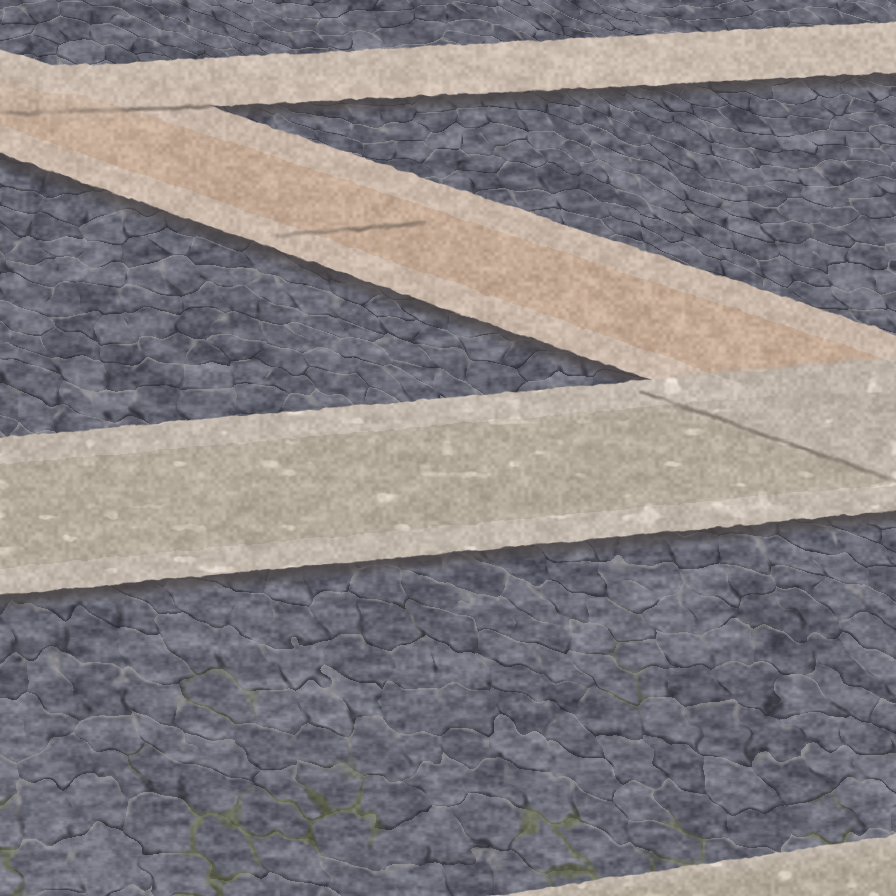
A WebGL 2 fragment shader for this texture:

```glsl
#version 300 es
precision highp float;
uniform vec2 u_resolution;
out vec4 fragColor;

#define HORIZON 2.2
#define SETT_DENSITY vec2(35.0, 92.0)
#define ROW_TILT 0.17
#define JOINT_WIDTH 0.17
#define EDGE_ROUGHNESS 0.005
#define GRAIN 0.10
#define SETT_COLOR vec3(0.405, 0.41, 0.455)
#define DARK_COLOR vec3(0.19, 0.19, 0.22)
#define GROUT_COLOR vec3(0.60, 0.59, 0.59)
#define WARM_SLAB vec3(0.765, 0.665, 0.585)
#define GREY_SLAB vec3(0.70, 0.665, 0.61)
#define PALE_SLAB vec3(0.78, 0.735, 0.70)

float hash(vec2 p) {
  vec3 q = fract(vec3(p.xyx) * 0.1031);
  q += dot(q, q.yzx + 33.33);
  return fract((q.x + q.y) * q.z);
}

float noise(vec2 p) {
  vec2 i = floor(p), f = fract(p);
  f = f * f * (3.0 - 2.0 * f);
  return mix(mix(hash(i), hash(i + vec2(1, 0)), f.x),
             mix(hash(i + vec2(0, 1)), hash(i + vec2(1, 1)), f.x), f.y);
}

float fbm(vec2 p) {
  float sum = 0.0, amp = 0.53;
  for (int i = 0; i < 4; i++) {
    sum += amp * noise(p);
    p = p * 2.03 + 17.0;
    amp *= 0.5;
  }
  return sum;
}

// Signed distance to the line a-b, positive above it when a is left of b.
float above(vec2 p, vec2 a, vec2 b) {
  vec2 d = normalize(b - a);
  return dot(p - a, vec2(-d.y, d.x));
}

float segment(vec2 p, vec2 a, vec2 b) {
  vec2 v = b - a;
  return length(p - a - v * clamp(dot(p - a, v) / dot(v, v), 0.0, 1.0));
}

// Irregular setts: x = joint distance, y = stone id, z = height within stone.
vec3 setts(vec2 q) {
  vec2 cell = floor(q);
  float near = 9.0, next = 9.0, id = 0.0, rise = 0.0;
  for (int j = -1; j <= 1; j++)
    for (int i = -1; i <= 1; i++) {
      vec2 c = cell + vec2(i, j);
      vec2 jitter = 0.2 + 0.6 * vec2(hash(c), hash(c + 71.0));
      vec2 r = q - c - jitter;
      float d = length(r);
      if (d < near) {
        next = near; near = d; id = hash(c + 31.0); rise = r.y;
      } else next = min(next, d);
    }
  return vec3(next - near, id, rise);
}

vec3 paving(vec2 p, float px) {
  float bend = 0.016 * cos(p.x * 15.0 + p.y * 8.0) + 0.02 * noise(p * 9.0);
  float depth = 1.0 / (HORIZON - p.y - ROW_TILT * (p.x - 0.5) - bend);
  vec2 q = vec2((p.x - 0.5 + 0.25 * p.y) * depth, depth) * SETT_DENSITY;
  q += 0.35 * vec2(noise(p * 55.0), noise(p * 55.0 + 40.0));
  vec3 s = setts(q);
  float joint = 1.0 - smoothstep(0.02, JOINT_WIDTH + 20.0 * px, s.x);
  float patchy = noise(p * vec2(48.0, 65.0) + 9.0);

  vec3 col = SETT_COLOR + 0.08 * (s.y - 0.5) + 0.02 * (0.5 - p.y);
  col += 0.30 * (fbm(p * vec2(45.0, 110.0)) - 0.5);
  // Grout catches light above a stone and falls into shade below it.
  float lit = smoothstep(-0.1, 0.3, s.z) * smoothstep(0.3, 0.65, patchy);
  float shade = smoothstep(0.15, -0.25, s.z) * smoothstep(0.75, 0.3, patchy);
  col = mix(col, GROUT_COLOR, 0.65 * joint * lit);
  col = mix(col, DARK_COLOR, 0.75 * joint * shade);
  float moss = smoothstep(0.62, 0.8, noise(p * 13.0 + 5.0)) * smoothstep(0.4, 0.1, p.y);
  return mix(col, vec3(0.40, 0.42, 0.27), 0.6 * moss * joint);
}

void main() {
  vec2 uv = gl_FragCoord.xy / u_resolution;
  float px = 1.0 / min(u_resolution.x, u_resolution.y);
  vec2 p = uv + EDGE_ROUGHNESS * (vec2(fbm(uv * 85.0), fbm(uv * 85.0 + 50.0)) - 0.5);

  // Boundaries between slabs and setts.
  float farTop = min(above(p, vec2(0, 0.945), vec2(0.06, 0.926)),
                     above(p, vec2(0.06, 0.926), vec2(1, 0.976)));
  float farBase = -above(p, vec2(0.234, 0.881), vec2(1, 0.919));
  float diagTop = above(p, vec2(0.234, 0.881), vec2(1, 0.641));
  diagTop = max(diagTop, above(p, vec2(0.234, 0.881), vec2(0.59, 0.763)));
  float diagBase = -above(p, vec2(0, 0.829), vec2(0.723, 0.577));
  float midTop = above(p, vec2(0, 0.512), vec2(0.723, 0.576));
  float midBase = -above(p, vec2(0, 0.336), vec2(1, 0.430));
  float nearTop = above(p, vec2(0.547, 0), vec2(1, 0.068));
  float rightField = min(farBase, diagTop), leftField = min(diagBase, midTop);
  float field = max(max(farTop, rightField), max(leftField, min(midBase, nearTop)));

  // Slab colours, with worn pale upper edges.
  float seam = above(p, vec2(0.70, 0.575), vec2(1, 0.601));
  float middle = smoothstep(0.004, -0.004, max(seam, midTop - 0.002));
  vec3 slab = mix(WARM_SLAB, GREY_SLAB, middle);
  float paleCorner = smoothstep(-0.003, 0.003, above(p, vec2(0.70, 0.568), vec2(1, 0.463)));
  slab = mix(slab, PALE_SLAB - 0.03, 0.7 * paleCorner * middle);
  slab = mix(slab, PALE_SLAB, 0.45 * smoothstep(0.83, 0.93, p.y));
  float worn = smoothstep(-0.022, 0.0, max(max(farTop, rightField), max(min(midTop, diagBase), nearTop)));
  slab = mix(slab, PALE_SLAB + 0.02, 0.55 * worn * step(-0.03, field));
  slab += 0.13 * (fbm(p * vec2(50.0, 90.0)) - 0.5) + GRAIN * (noise(uv * 240.0) - 0.5);
  slab += 0.12 * smoothstep(0.8, 0.95, noise(p * vec2(40.0, 85.0))) * middle;

  // Cracks where slabs meet.
  float crack = segment(p, vec2(0.31, 0.737), vec2(0.475, 0.751));
  crack = min(crack, segment(p, vec2(0.715, 0.563), vec2(1, 0.463)));
  crack = min(crack, segment(p, vec2(0, 0.873), vec2(0.234, 0.881)));
  float crackMask = smoothstep(0.0035 + px, 0.0, crack) * (0.25 + 0.5 * noise(p * 40.0));
  slab = mix(slab, vec3(0.40, 0.36, 0.33), crackMask);

  // Setts, with soil and shade along the slabs' lower edges.
  vec3 stone = paving(uv, px) + GRAIN * (noise(uv * 220.0 + 8.0) - 0.5);
  float rim = field == rightField ? farBase : field == leftField ? diagBase : midBase;
  float soil = field == farTop ? 0.0 : smoothstep(0.022, 0.002, rim);
  stone = mix(stone, vec3(0.29, 0.265, 0.26), 0.75 * soil);

  fragColor = vec4(mix(slab, stone, smoothstep(-px, px, field)), 1.0);
}
```
